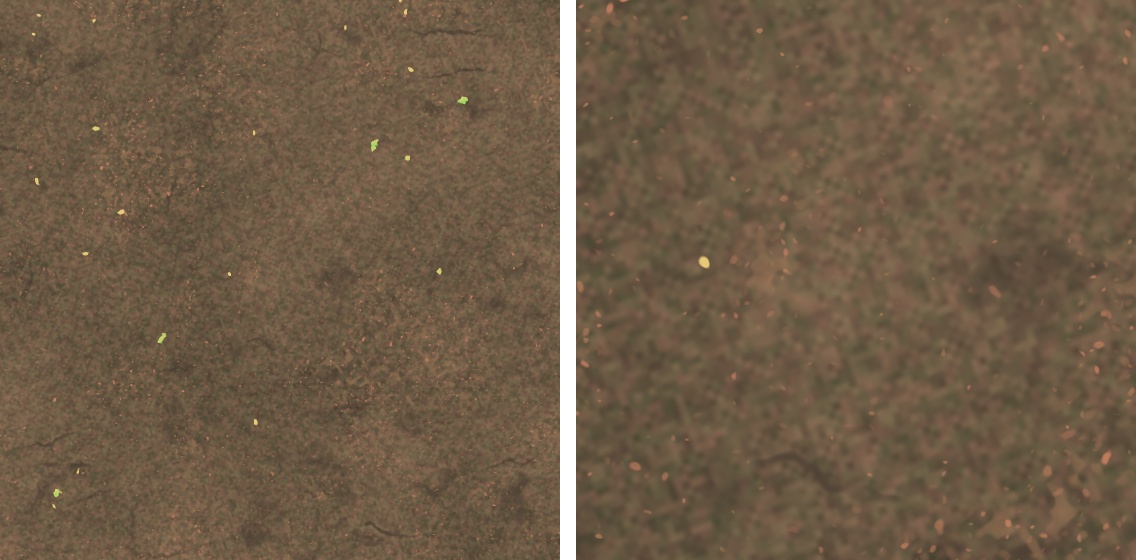
Left, the full canvas; right, a detail of the centre.
Write a WebGL 1 fragment shader that draws this texture.

```glsl
precision highp float;
// Weathered brown earth with fine grain, pink grit, dark cracks and a few bright mineral flecks.
uniform vec2 u_resolution;

const vec3 EARTH = vec3(0.428, 0.354, 0.270);
const vec3 TONE_SHIFT = vec3(1.0, 0.70, 0.56);
const vec3 GRIT_COLOR = vec3(0.80, 0.51, 0.38);
const vec3 MOTTLE_COLOR = vec3(0.60, 0.45, 0.33);
const vec3 CRACK_COLOR = vec3(0.27, 0.225, 0.185);
const vec3 FLECK_YELLOW = vec3(0.96, 0.84, 0.48);
const vec3 FLECK_GREEN = vec3(0.58, 0.92, 0.36);
const float PATCH_CONTRAST = 0.135;
const float CLUMP_CONTRAST = 0.075;
const float GRAIN_CONTRAST = 0.125;
const float HUE_CONTRAST = 0.06;
const float GRIT_CELLS = 85.0;
const int CRACK_COUNT = 24;
const int FLECK_COUNT = 22;

float hash(vec2 p) {
  return fract(sin(dot(p, vec2(127.1, 311.7))) * 43758.5453);
}

vec2 hash2(vec2 p) {
  return vec2(hash(p), hash(p + 57.3));
}

float noise(vec2 p) {
  vec2 i = floor(p);
  vec2 f = fract(p);
  f = f * f * (3.0 - 2.0 * f);
  return mix(mix(hash(i), hash(i + vec2(1.0, 0.0)), f.x),
             mix(hash(i + vec2(0.0, 1.0)), hash(i + vec2(1.0, 1.0)), f.x), f.y);
}

float fbm(vec2 p) {
  float sum = 0.0;
  float amplitude = 0.5;
  for (int i = 0; i < 4; i++) {
    sum += amplitude * noise(p);
    p = mat2(1.6, 1.2, -1.2, 1.6) * p + 7.3;
    amplitude *= 0.5;
  }
  return sum / 0.9375;
}

mat2 rotation(float angle) {
  float c = cos(angle);
  float s = sin(angle);
  return mat2(c, -s, s, c);
}

// One irregular crumb in some cells; density follows the clusters.
float grit(vec2 p, float cells, float density) {
  vec2 cell = floor(p * cells);
  vec2 center = 0.35 + 0.3 * hash2(cell + 3.7);
  vec2 d = rotation(6.28 * hash(cell + 9.1)) * (fract(p * cells) - center);
  float radius = mix(0.15, 0.34, pow(hash(cell + 21.4), 2.5));
  float shape = length(d * vec2(0.85, 1.4)) + 0.22 * (noise(p * cells * 3.5) - 0.5);
  float strength = mix(0.2, 1.0, pow(hash(cell + 33.8), 2.2));
  return step(hash(cell), density) * strength
       * (1.0 - smoothstep(radius * 0.4, radius + 0.08, shape));
}

// Thin, bent, tapered cracks of varied depth, most of them lying flat.
float cracks(vec2 p) {
  float cover = 0.0;
  for (int i = 0; i < CRACK_COUNT; i++) {
    vec2 seed = vec2(float(i) * 3.17, 41.0);
    float steep = step(0.68, hash(seed + 5.0));
    float angle = mix(0.9 * (hash(seed + 8.0) - 0.45), 1.25 + 0.4 * hash(seed + 9.0), steep);
    vec2 q = rotation(angle) * (p - hash2(seed));
    float reach = mix(0.025, 0.075, hash(seed + 13.0));
    float along = q.x / reach;
    float bend = 0.012 * (hash(seed + 17.0) - 0.5) * along * along
               + 0.014 * (noise(vec2(q.x * 45.0, float(i) * 7.0)) - 0.5)
               + 0.005 * (noise(p * 130.0) - 0.5);
    float taper = max(1.0 - along * along, 0.0);
    float width = mix(0.0015, 0.0055, hash(seed + 19.0)) * taper;
    float line = 1.0 - smoothstep(width * 0.2, width + 0.003, abs(q.y - bend));
    float breaks = smoothstep(0.15, 0.55, noise(p * 60.0 + seed));
    float depth = mix(0.2, 0.75, hash(seed + 23.0));
    cover = max(cover, line * sqrt(taper) * depth * mix(0.35, 1.0, breaks));
  }
  return cover;
}

// Rare bright chips, blended one over another.
vec3 addFlecks(vec3 color, vec2 p) {
  for (int i = 0; i < FLECK_COUNT; i++) {
    vec2 seed = vec2(float(i) * 5.31, 83.0);
    vec2 center = vec2(hash(seed), 1.0 - pow(hash(seed + 4.0), 1.5));
    vec2 q = rotation(3.14 * hash(seed + 7.0)) * (p - center);
    float size = mix(0.003, 0.008, pow(hash(seed + 11.0), 2.5));
    float shape = length(q * vec2(0.8, 1.4)) + size * 1.3 * (noise(p * 200.0) - 0.5);
    float cover = 1.0 - smoothstep(size - 0.0016, size + 0.0014, shape);
    float green = smoothstep(0.004, 0.007, size) * noise(p * 170.0 + 31.0);
    color = mix(color, mix(FLECK_YELLOW, FLECK_GREEN, green), cover * 0.9);
  }
  return color;
}

void main() {
  vec2 p = gl_FragCoord.xy / u_resolution;
  vec2 tilted = rotation(0.6) * p;

  // Soil tone: broad patches, small clumps and fine grain on turned lattices
  float tone = PATCH_CONTRAST * (fbm(p * 6.0 + 2.0) - 0.5)
             + CLUMP_CONTRAST * (noise(tilted * 95.0) - 0.5)
             + GRAIN_CONTRAST * (noise(rotation(0.35) * p * 220.0 + 11.0) - 0.5);
  float hue = HUE_CONTRAST * (noise(rotation(1.1) * p * 150.0 + 71.0) - 0.5);
  vec3 color = EARTH + TONE_SHIFT * tone + hue * vec3(0.6, -0.4, 0.1);

  // Ragged dark pits and cracks
  vec2 warp = 0.03 * vec2(noise(p * 38.0), noise(p * 38.0 + 50.0));
  float pits = smoothstep(0.60, 0.88, fbm((tilted + warp) * vec2(17.0, 25.0) + 19.0));
  color = mix(color, CRACK_COLOR, max(0.6 * pits, cracks(p)));

  // Clustered pink grit: faint mottling, then crumbs in two sizes
  float cluster = smoothstep(0.48, 0.74, fbm(p * 9.0 + 37.0));
  float mottle = smoothstep(0.55, 0.9, noise(tilted * 140.0 + 5.0));
  color = mix(color, MOTTLE_COLOR, mottle * (0.06 + 0.5 * cluster));
  float crumbs = max(grit(tilted, GRIT_CELLS, 0.04 + 0.30 * cluster),
                     0.8 * grit(p + 0.37, GRIT_CELLS * 1.6, 0.08 + 0.30 * cluster));
  color = mix(color, GRIT_COLOR, 0.9 * crumbs);

  gl_FragColor = vec4(addFlecks(color, p), 1.0);
}
```
